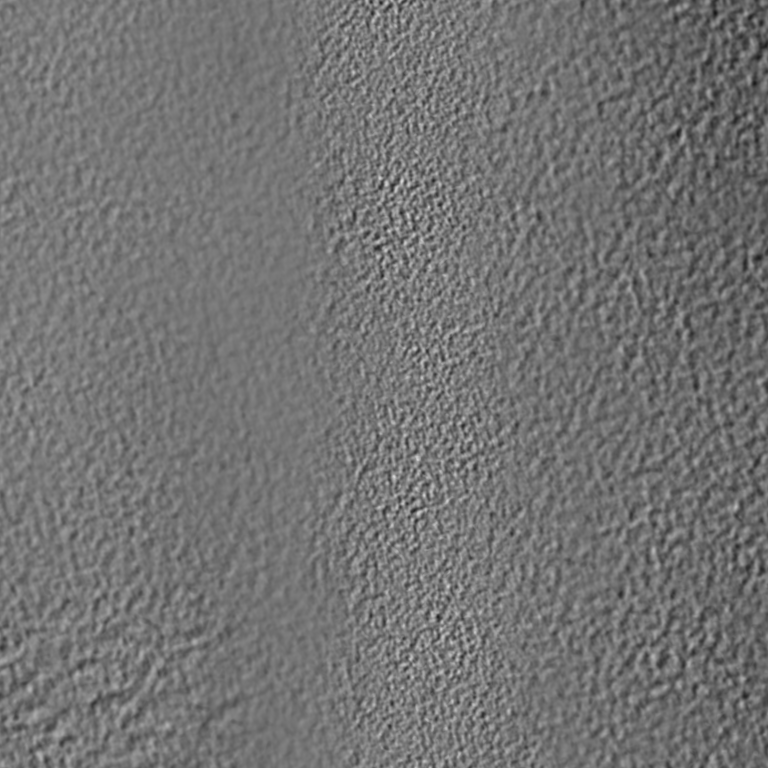
A WebGL 1 fragment shader for this texture:

```glsl
precision highp float;
// Grey grainy ground in raking light: smooth, pebbled and rippled zones.
uniform vec2 u_resolution;

#define FINE_SCALE 128.0
#define COARSE_SCALE 80.0
#define RIPPLE_SCALE 27.0
#define GRAIN_CONTRAST 0.21
#define RIPPLE_CONTRAST 0.13
#define PIT_DEPTH 0.11
#define SCRATCH_DEPTH 0.028
#define BASE_GREY 0.461
#define LIGHT_DIR vec2(-0.9, 0.43)

vec2 randomGradient(vec2 cell) {
  float angle = 6.2832 * fract(sin(dot(cell, vec2(127.1, 311.7))) * 43758.5453);
  return vec2(cos(angle), sin(angle));
}

// Gradient noise, roughly -0.7 to 0.7
float noise(vec2 p) {
  vec2 cell = floor(p);
  vec2 f = p - cell;
  vec2 w = f * f * f * (f * (f * 6.0 - 15.0) + 10.0);
  float a = dot(randomGradient(cell), f);
  float b = dot(randomGradient(cell + vec2(1.0, 0.0)), f - vec2(1.0, 0.0));
  float c = dot(randomGradient(cell + vec2(0.0, 1.0)), f - vec2(0.0, 1.0));
  float d = dot(randomGradient(cell + vec2(1.0)), f - vec2(1.0));
  return mix(mix(a, b, w.x), mix(c, d, w.x), w.y);
}

vec2 rotate(vec2 p, float angle) {
  float c = cos(angle), s = sin(angle);
  return vec2(c * p.x - s * p.y, s * p.x + c * p.y);
}

// Pebbled surface, slightly stretched upwards
float grainHeight(vec2 p) {
  p.y *= 0.85;
  return noise(rotate(p, 0.5)) + 0.45 * noise(rotate(p, 1.3) * 1.7 + 17.0);
}

// Slope towards the light plus a little of the height itself
float grainRelief(vec2 p) {
  vec2 offset = LIGHT_DIR * 0.28;
  float lit = grainHeight(p - offset);
  float shaded = grainHeight(p + offset);
  return lit - shaded + 0.5 * noise(rotate(p, 2.1) * 1.15 + 51.0);
}

// Broken crests that climb to the right
float rippleHeight(vec2 p) {
  p += 0.35 * vec2(noise(p * 0.9 + 5.0), noise(p * 0.9 + 31.0));
  vec2 q = rotate(p, -0.55) * vec2(0.6, 1.3);
  return 0.6 - abs(noise(q)) * 1.6 + 0.35 * noise(q * 2.3 + 9.0);
}

float rippleRelief(vec2 p) {
  vec2 offset = vec2(-0.10, 0.13);
  return rippleHeight(p - offset) - rippleHeight(p + offset);
}

void main() {
  vec2 uv = gl_FragCoord.xy / u_resolution;
  float patches = noise(uv * 9.0 + 3.0) + 0.6 * noise(uv * 23.0 + 61.0);
  float wander = 0.03 * noise(uv * vec2(3.0, 7.0) + 40.0);

  // Zones of the ground
  float bandCentre = mix(0.575, 0.52, uv.y) + wander;
  float band = exp(-pow((uv.x - bandCentre) / 0.105, 2.0));
  float rightSide = smoothstep(-0.18, -0.07, uv.x - bandCentre);
  float farRight = smoothstep(0.70, 0.93, uv.x);
  float leftSide = 1.0 - smoothstep(0.04, 0.34, uv.x + wander);
  float lowerLeft = (1.0 - smoothstep(0.15, 0.58, uv.y))
                  * (1.0 - smoothstep(0.26, 0.40, uv.x + wander));
  float rippled = lowerLeft * (1.0 - smoothstep(0.10, 0.32, uv.y));

  // Broad shading
  float grey = BASE_GREY + 0.016 * leftSide + 0.016 * band;
  grey -= 0.055 * smoothstep(0.62, 1.05, uv.x);
  grey -= 0.050 * smoothstep(0.6, 1.0, uv.x) * smoothstep(0.4, 1.0, uv.y);
  grey -= 0.014 * lowerLeft;
  grey += 0.020 * noise(uv * vec2(5.0, 3.0) + 11.0);

  // Grains lit from the upper left
  float roughness = 0.29 + 0.26 * leftSide + 0.40 * rightSide
                  + 0.62 * band + 0.32 * farRight + 0.32 * lowerLeft;
  roughness *= 1.0 + 0.55 * patches;
  float fineShare = clamp(0.25 + 0.7 * band, 0.0, 1.0);
  float relief = mix(grainRelief(uv * COARSE_SCALE),
                     grainRelief(uv * FINE_SCALE + 70.0), fineShare);
  relief /= length(vec2(fineShare, 1.0 - fineShare));
  grey += GRAIN_CONTRAST * roughness * relief;
  grey += RIPPLE_CONTRAST * rippled * rippleRelief(uv * RIPPLE_SCALE);

  // Bright specks and dark pits
  float speck = smoothstep(0.26, 0.58, noise(rotate(uv, 0.8) * 105.0));
  grey += 0.15 * speck * (band + 0.5 * farRight * (1.0 - uv.y));
  float pit = smoothstep(0.26, 0.55, noise(rotate(uv, 0.4) * 66.0 + 90.0));
  grey -= PIT_DEPTH * pit * (0.35 + 0.35 * rightSide + 0.3 * lowerLeft);

  // Faint, nearly upright scratches
  vec2 along = vec2(uv.x - 0.04 * sin(uv.y * 4.0 + 0.6), uv.y);
  float scratch = smoothstep(0.24, 0.55, noise(along * vec2(62.0, 6.0) + 23.0));
  grey -= SCRATCH_DEPTH * scratch * (1.0 - 0.7 * leftSide);

  gl_FragColor = vec4(vec3(clamp(grey, 0.0, 1.0)), 1.0);
}
```
